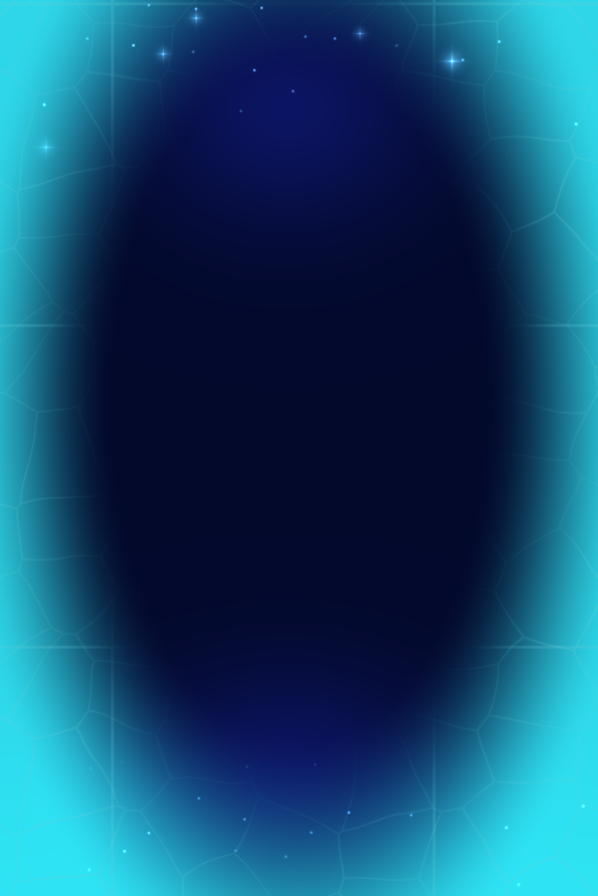
Give the GLSL for this background, as a WebGL 2 fragment shader.

```glsl
#version 300 es
precision highp float;
// Dark blue oval in a glowing cyan frame of cracked ice panels, with small stars.

uniform vec2 u_resolution;
out vec4 fragColor;

// Lengths are in canvas widths, except the oval, which is in canvas fractions.
const vec3 DEEP = vec3(0.010, 0.035, 0.170);
const vec3 CYAN = vec3(0.180, 0.840, 0.910);
const vec3 BLUE_GLOW = vec3(0.035, 0.045, 0.210);
const vec3 CRACK = vec3(0.400, 0.800, 0.850);
const vec3 STAR = vec3(0.500, 0.800, 1.000);
const vec2 OVAL_CENTER = vec2(0.5, 0.55);
const vec2 OVAL_RADIUS = vec2(0.41, 0.492);
const float FADE_START = 0.75;
const float FADE_END = 1.40;
const vec2 PANEL_ORIGIN = vec2(0.1880, 0.4160);
const float PANEL_SIZE = 0.5380;
const float CELLS = 4.0;        // crack cells across one panel
const float STAR_GRID = 11.0;   // star cells across the canvas

vec2 hash2(vec2 p) {
    vec3 q = fract(vec3(p.xyx) * vec3(0.1031, 0.1030, 0.0973));
    q += dot(q, q.yzx + 33.33);
    return fract((q.xx + q.yz) * q.zy);
}

float gradientDot(vec2 cell, vec2 f, vec2 corner) {
    return dot(hash2(cell + corner + 40.0) * 2.0 - 1.0, f - corner);
}

float gradientNoise(vec2 p) {
    vec2 i = floor(p), f = fract(p);
    vec2 u = f * f * (3.0 - 2.0 * f);
    float low = mix(gradientDot(i, f, vec2(0, 0)), gradientDot(i, f, vec2(1, 0)), u.x);
    float high = mix(gradientDot(i, f, vec2(0, 1)), gradientDot(i, f, vec2(1, 1)), u.x);
    return mix(low, high, u.y);
}

// Seed point of a crack cell; it repeats on every panel
vec2 seed(vec2 cell) {
    return 0.08 + 0.84 * hash2(mod(cell, CELLS) + 7.0);
}

// Distance to the nearest border between crack cells
float crackDistance(vec2 p) {
    vec2 cell = floor(p), f = fract(p), nearest = vec2(0.0);
    float best = 9.0;
    for (int y = -1; y <= 1; y++)
    for (int x = -1; x <= 1; x++) {
        vec2 o = vec2(x, y);
        vec2 d = o + seed(cell + o) - f;
        if (dot(d, d) < best) { best = dot(d, d); nearest = d; }
    }
    float border = 9.0;
    for (int y = -2; y <= 2; y++)
    for (int x = -2; x <= 2; x++) {
        vec2 o = vec2(x, y);
        vec2 d = o + seed(cell + o) - f;
        vec2 gap = d - nearest;
        if (dot(gap, gap) > 0.0001)
            border = min(border, dot(0.5 * (d + nearest), normalize(gap)));
    }
    return border;
}

// Four-pointed twinkle with a soft halo
float sparkle(vec2 p, vec2 center, float size) {
    vec2 d = abs(p - center) / size;
    float rays = exp(-d.x * 2.5 - d.y * 14.0) + exp(-d.y * 2.5 - d.x * 14.0);
    return 0.55 * rays + 0.28 * exp(-dot(d, d) * 2.5);
}

// Scattered points of light, one candidate per cell
float starDots(vec2 p) {
    vec2 cell = floor(p * STAR_GRID);
    vec2 rnd = hash2(cell + 19.0);
    vec2 center = (cell + 0.15 + 0.7 * hash2(cell + 71.0)) / STAR_GRID;
    float dot1 = exp(-pow(length(p - center) / 0.0022, 2.0));
    return dot1 * step(0.5, rnd.x) * (0.25 + 0.6 * rnd.y);
}

void main() {
    vec2 uv = gl_FragCoord.xy / u_resolution;
    vec2 p = gl_FragCoord.xy / u_resolution.x;
    float pixel = 1.0 / u_resolution.x;

    // Oval fade from deep blue to cyan
    float radius = length((uv - OVAL_CENTER) / OVAL_RADIUS);
    float frame = smoothstep(FADE_START, FADE_END, radius);
    vec3 color = mix(DEEP, CYAN, frame);
    color += vec3(0.0, 0.05, 0.04) * frame * smoothstep(0.3, 0.0, uv.y);

    // Blue glows at the head and foot of the oval
    vec2 top = (uv - vec2(0.48, 0.88)) / vec2(0.23, 0.13);
    vec2 foot = (uv - vec2(0.48, 0.14)) / vec2(0.25, 0.11);
    color += BLUE_GLOW * (exp(-dot(top, top)) + exp(-dot(foot, foot)));

    // Cracks, stronger in some patches
    vec2 panel = (p - PANEL_ORIGIN) / PANEL_SIZE;
    vec2 bend = vec2(gradientNoise(p * 9.0), gradientNoise(p * 9.0 + 23.0));
    float border = crackDistance(panel * CELLS + 0.18 * bend);
    float lineWidth = 0.012 + pixel * CELLS / PANEL_SIZE;
    float crack = 1.0 - smoothstep(0.0, lineWidth, border);
    float patches = clamp(0.6 + 0.9 * gradientNoise(p * 5.0), 0.15, 1.0);
    color = mix(color, CRACK, 0.34 * crack * patches * frame);

    // Seams between panels
    vec2 seam = abs(fract(panel + 0.5) - 0.5) * PANEL_SIZE;
    float seams = 1.0 - smoothstep(0.0008, 0.0015 + 1.5 * pixel, min(seam.x, seam.y));
    color = mix(color, CRACK, 0.22 * seams * smoothstep(0.05, 0.6, frame));

    // Stars near the top and a few at the foot
    float zone = smoothstep(0.82, 0.88, uv.y) + 0.7 * smoothstep(0.16, 0.12, uv.y);
    float light = starDots(p) * zone;
    light += sparkle(p, vec2(0.756, 1.396), 0.024);
    light += 0.8 * sparkle(p, vec2(0.328, 1.468), 0.016);
    light += 0.8 * sparkle(p, vec2(0.273, 1.408), 0.016);
    light += 0.7 * sparkle(p, vec2(0.602, 1.442), 0.015);
    light += 0.4 * sparkle(p, vec2(0.077, 1.252), 0.020);
    color += STAR * light;

    fragColor = vec4(clamp(color, 0.0, 1.0), 1.0);
}
```
